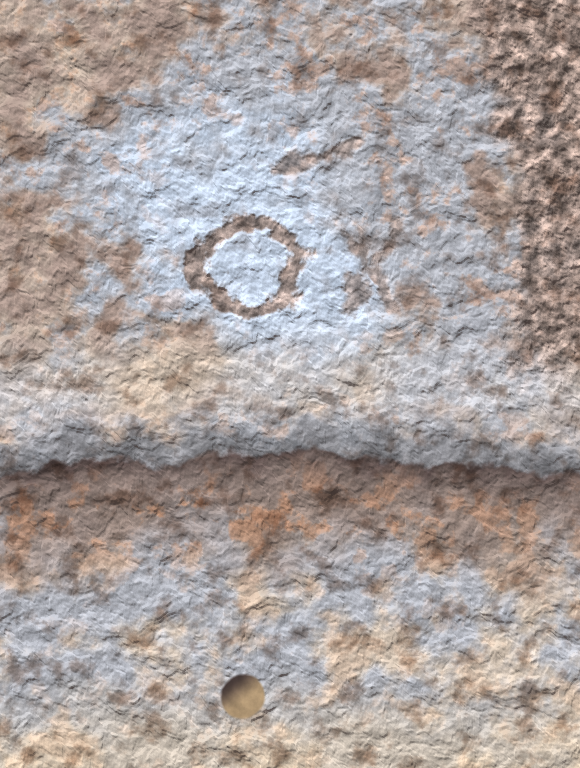
A WebGL 1 fragment shader for this texture:

```glsl
precision highp float;
// Weathered rusty metal wall: blue-grey flaking skin, worn gouges, a ridge with shadow and a drilled pit.
uniform vec2 u_resolution;
#define RELIEF 1.6
#define LIGHT_STEP vec2(-0.0012, 0.0030)
#define PIT_CENTER vec2(0.316, 0.092)
#define PIT_RADIUS 0.029
#define RING_CENTER vec2(0.325, 0.655)
#define RING_RADIUS 0.056
#define STEEL vec3(0.65, 0.65, 0.67)
#define PALE_BLUE vec3(0.74, 0.78, 0.84)
#define TAN vec3(0.78, 0.71, 0.64)
#define BROWN vec3(0.60, 0.52, 0.48)
#define RUST vec3(0.66, 0.48, 0.37)
#define DARK vec3(0.29, 0.24, 0.23)

vec2 hashGradient(vec2 cell) {
  float a = 6.2832 * fract(sin(dot(cell, vec2(127.1, 311.7))) * 43758.5);
  return vec2(cos(a), sin(a));
}
float gradientNoise(vec2 p) {
  vec2 i = floor(p), f = fract(p);
  vec2 u = f * f * f * (f * (f * 6.0 - 15.0) + 10.0);
  float a = dot(hashGradient(i), f);
  float b = dot(hashGradient(i + vec2(1, 0)), f - vec2(1, 0));
  float c = dot(hashGradient(i + vec2(0, 1)), f - vec2(0, 1));
  float d = dot(hashGradient(i + vec2(1, 1)), f - vec2(1, 1));
  return mix(mix(a, b, u.x), mix(c, d, u.x), u.y);
}
float fbm(vec2 p) {
  float sum = 0.0, amp = 0.6;
  for (int i = 0; i < 5; i++) {
    sum += amp * gradientNoise(p);
    p = mat2(1.6, 1.2, -1.2, 1.6) * p + 3.7;
    amp *= 0.52;
  }
  return sum;
}
float blob(vec2 p, vec2 center, vec2 radius) {
  vec2 q = (p - center) / radius;
  return exp(-dot(q, q));
}
float segment(vec2 p, vec2 a, vec2 b) {
  vec2 pa = p - a, ba = b - a;
  return length(pa - ba * clamp(dot(pa, ba) / dot(ba, ba), 0.0, 1.0));
}

// Worn hollows in the upper plate: a ring and a few short scars.
float gouges(vec2 p) {
  vec2 q = p + 0.03 * vec2(fbm(p * 19.0), fbm(p * 19.0 + 9.0));
  float ring = abs(length((q - RING_CENTER) * vec2(0.90, 1.08)) - RING_RADIUS);
  float scar = min(segment(q, vec2(0.514, 0.707), vec2(0.449, 0.596)),
                   segment(q, vec2(0.456, 0.694), vec2(0.514, 0.603)));
  scar = min(scar, segment(q, vec2(0.37, 0.785), vec2(0.47, 0.815)));
  float wear = 0.026 * fbm(p * 30.0 + 4.0);
  return max(1.0 - smoothstep(0.008, 0.018, ring + wear),
             0.8 * (1.0 - smoothstep(0.003, 0.016, scar + wear)));
}

// Rough crust along the right side of the upper plate.
float crust(vec2 p) {
  float edge = 0.60 + 0.07 * (1.0 - smoothstep(0.75, 1.0, p.y)) + 0.09 * fbm(p * 14.0);
  return smoothstep(-0.02, 0.025, p.x - edge) * smoothstep(0.47, 0.54, p.y);
}

// Surface height: stepped flakes, fine grain and hollows.
float relief(vec2 p) {
  vec2 q = p + 0.03 * vec2(fbm(p * 12.0), fbm(p * 12.0 + 7.0));
  float h = fbm(q * vec2(15.0, 21.0));
  float t = h * 5.0;
  float flakes = (floor(t) + smoothstep(0.0, 0.3, fract(t))) / 5.0;
  float grain = fbm(p * 62.0);
  return mix(h, flakes, 0.45) + grain * (0.32 + 0.45 * crust(p)) - 0.25 * gouges(p);
}

void main() {
  vec2 p = gl_FragCoord.xy / u_resolution.y;
  float broad = fbm(p * 7.0 + 2.0), patchy = fbm(p * 17.0 + 5.0), fine = fbm(p * 50.0);
  float edge = 0.387 + 0.020 * sin(p.x * 4.6) + 0.035 * fbm(vec2(p.x * 16.0, p.y * 14.0));
  float d = p.y - edge;
  // Upper plate: brown margins around a blue-grey field.
  float field = blob(p, vec2(0.39, 0.73), vec2(0.30, 0.26)) + 0.8 * broad + 0.8 * patchy;
  vec3 plate = mix(mix(BROWN, TAN, clamp(0.35 + 1.8 * patchy, 0.0, 1.0)), STEEL, smoothstep(0.18, 0.45, field));
  float blue = blob(p, vec2(0.29, 0.72), vec2(0.18, 0.17)) + blob(p, vec2(0.42, 0.60), vec2(0.10, 0.07));
  plate = mix(plate, PALE_BLUE, 0.95 * smoothstep(0.25, 0.85, blue + 0.9 * patchy + 0.4 * broad));
  float stain = smoothstep(0.08, 0.38, patchy + 0.6 * fine);
  plate = mix(plate, RUST, 0.5 * stain * (1.0 - smoothstep(0.3, 1.1, blue)));
  plate = mix(plate, BROWN * (0.95 + 0.9 * fine), 0.9 * gouges(p));
  plate = mix(plate, BROWN * (0.92 + 0.9 * fine), 0.9 * crust(p));
  // Pale ledge and the grey rounded ridge below it.
  vec3 ledge = mix(TAN, vec3(0.74, 0.73, 0.74), clamp(0.5 + 2.0 * broad, 0.0, 1.0));
  plate = mix(plate, ledge, 0.8 * blob(p, vec2(p.x, edge + 0.1), vec2(1.0, 0.05)));
  float ridge = 1.0 - smoothstep(0.030, 0.065, d + 0.06 * patchy);
  plate = mix(plate, STEEL * (0.66 + 6.0 * clamp(d + 0.02 * fine, 0.0, 0.06)), 0.9 * ridge);
  // Lower plate: rusty under the ridge, grey in the middle, tan at the foot.
  vec3 base = mix(STEEL, TAN, smoothstep(-0.15, 0.32, broad + 0.7 * patchy + 0.3 * (p.x - 0.35)));
  base = mix(base, TAN * vec3(1.02, 1.0, 0.94), 0.6 * (1.0 - smoothstep(0.0, 0.12, p.y + 0.1 * broad)));
  base = mix(base, BROWN * 0.92, 0.9 * smoothstep(-0.19, -0.05, d + 0.16 * broad));
  float rustBand = blob(p, vec2(0.25, 0.335), vec2(0.55, 0.06));
  base = mix(base, RUST * 1.04, 0.75 * smoothstep(0.02, 0.25, patchy + 0.5 * fine) * (0.2 + 0.8 * rustBand));
  float shadow = exp(min(d, 0.0) / 0.024) * (1.0 + 1.2 * broad + 0.8 * fine);
  base = mix(base, DARK, clamp(shadow, 0.0, 0.95));
  vec3 color = mix(base, plate, smoothstep(-0.005, 0.005, d + 0.01 * fine));
  // Dirt mottling, then light from above over the relief, with darker cracks.
  float dirt = smoothstep(0.0, 0.4, fbm(p * 27.0 + 11.0)) * (1.0 - 0.6 * min(blue, 1.0));
  color *= mix(vec3(1.03, 1.045, 1.06), vec3(0.76, 0.71, 0.68), dirt);
  float slope = relief(p) - relief(p + LIGHT_STEP);
  color *= 1.0 + RELIEF * clamp(slope, -0.25, 0.11);
  color = mix(color, DARK, 0.65 * smoothstep(0.12, 0.30, -slope));
  color *= 1.03 + 0.25 * fine;
  // Drilled pit: shaded at upper left, tan floor at lower right.
  vec2 r = p - PIT_CENTER;
  float inside = 1.0 - smoothstep(-0.003, 0.002, length(r) + 0.006 * patchy - PIT_RADIUS);
  float shade = smoothstep(-0.006, 0.026, dot(r, vec2(-0.6, 0.8)));
  vec3 pit = mix(vec3(0.68, 0.58, 0.45), DARK, shade) * (1.0 + 0.3 * fine);
  gl_FragColor = vec4(clamp(mix(color, pit, inside), 0.0, 1.0), 1.0);
}
```
